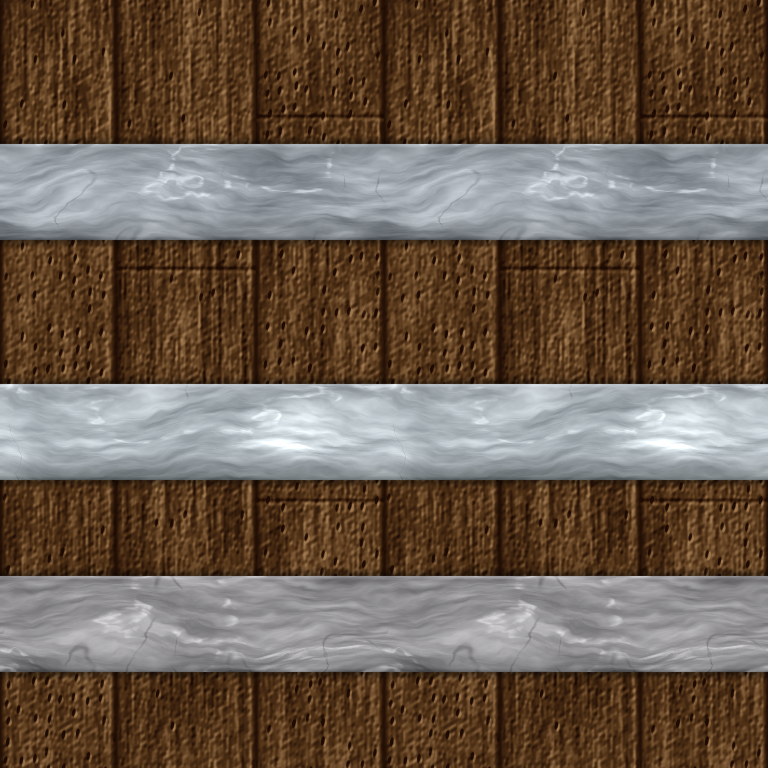
This texture is drawn by a WebGL 2 fragment shader. Its source:

```glsl
#version 300 es
precision highp float;
// Dark embossed wooden planks crossed by three worn, streaky grey metal bands.

uniform vec2 u_resolution;
out vec4 fragColor;

float hash(vec2 p) {
  vec3 q = fract(p.xyx * 0.1031);
  q += dot(q, q.yzx + 33.33);
  return fract((q.x + q.y) * q.z);
}

// Value noise that wraps along x after a whole number of cells.
float noise(vec2 p, float period) {
  vec2 i = floor(p), f = fract(p);
  f = f * f * (3.0 - 2.0 * f);
  float x0 = mod(i.x, period), x1 = mod(i.x + 1.0, period);
  float low = mix(hash(vec2(x0, i.y)), hash(vec2(x1, i.y)), f.x);
  float high = mix(hash(vec2(x0, i.y + 1.0)), hash(vec2(x1, i.y + 1.0)), f.x);
  return mix(low, high, f.y);
}

float fbm(vec2 p, float period) {
  float sum = 0.0, weight = 0.5;
  for (int i = 0; i < 5; i++) {
    sum += weight * noise(p, period);
    p = p * 2.0 + vec2(0.0, 7.3);
    period *= 2.0;
    weight *= 0.5;
  }
  return sum / 0.97;
}

// Surface height: vertical streaks, slanted leathery grain and scattered pits.
float woodHeight(vec2 p, float seed, float pitted) {
  float streaks = 0.6 * noise(vec2(p.x * 75.0, p.y * 9.0 + seed * 17.0), 999.0)
                + 0.4 * noise(vec2(p.x * 150.0, p.y * 24.0 + seed * 31.0), 999.0) - 0.5;
  float grain = noise(vec2(p.x * 110.0 + p.y * 50.0, p.y * 200.0 - p.x * 60.0), 999.0) - 0.5;
  vec2 cell = vec2(p.x * 28.0, p.y * 42.0 + hash(vec2(floor(p.x * 28.0), seed)));
  vec2 id = floor(cell) + seed * 53.0;
  vec2 q = fract(cell) - 0.32 - 0.36 * vec2(hash(id), hash(id + 19.0));
  q.x -= 0.2 * q.y;
  float pit = 1.0 - smoothstep(0.4, 1.0, length(q / vec2(0.17, 0.3)));
  pit *= step(hash(id + 71.0), pitted);
  return streaks * mix(1.1, 0.5, pitted) + grain * 0.55 - pit * 0.75;
}

vec3 wood(vec2 p) {
  // Plank column, and the row between bands counted from below.
  float column = step(0.302, p.x) + step(0.667, p.x);
  float row = step(0.2, p.y) + step(0.45, p.y) + step(0.75, p.y);
  float left = column < 0.5 ? 0.0 : column < 1.5 ? 0.302 : 0.667;
  float right = column < 0.5 ? 0.302 : column < 1.5 ? 0.667 : 1.0;
  float seed = column + row * 3.0 + 1.0;
  float pitted = column < 0.5 ? mix(0.65, 0.12, mod(row, 2.0)) : column < 1.5 ? 0.04 : 0.4;

  float height = woodHeight(p, seed, pitted);
  float relief = height - woodHeight(p + vec2(-0.005, 0.0026), seed, pitted);
  float patches = noise(vec2(p.x * 10.0, p.y * 7.0 + seed * 5.0), 999.0) - 0.5;
  float tone = 0.51 + 0.42 * relief + 0.5 * height + 0.22 * patches + 0.1 * (pitted - 0.25);

  // Plank seams with a lit right edge.
  float toRight = right - p.x;
  float seam = min(p.x - left, toRight);
  tone += 0.16 * exp(-pow((toRight - 0.016) / 0.007, 2.0));
  tone *= mix(0.12, 1.0, smoothstep(0.0, 0.016, seam)) * mix(0.8, 1.0, smoothstep(0.0, 0.06, p.x - left));

  // One cross joint in each of the upper three rows.
  float jointY = row > 2.5 ? 0.849 : row > 1.5 ? 0.651 : 0.349;
  float jointColumn = row > 1.5 && row < 2.5 ? 1.0 : 2.0;
  float hasJoint = step(0.5, row) * (1.0 - step(0.5, abs(column - jointColumn)));
  float fromJoint = p.y - jointY;
  tone -= hasJoint * 0.38 * exp(-pow(fromJoint / 0.0022, 2.0));
  tone += hasJoint * 0.15 * exp(-pow((fromJoint + 0.005) / 0.0025, 2.0));

  vec3 color = mix(vec3(0.11, 0.04, 0.01), vec3(0.32, 0.20, 0.09), clamp(tone * 2.0, 0.0, 1.0));
  return mix(color, vec3(0.62, 0.47, 0.31), clamp(tone * 2.0 - 1.0, 0.0, 1.0));
}

// Band surface; v runs from its lower to its upper edge, band is 0 at the bottom.
vec3 metal(float x, float v, float band) {
  float offset = band * 23.0;
  float warp = fbm(vec2(x * 3.0, v * 1.5 + offset), 3.0);
  float cloud = fbm(vec2(x * 4.0 + warp * 1.5, v * 3.0 + warp * 2.0 + offset), 4.0);
  float brushed = fbm(vec2(x * 10.0, v * 16.0 + warp * 9.0 + offset), 10.0);
  float contour = abs(fbm(vec2(x * 3.0 + warp, v * 1.6 + offset + 9.0), 3.0) - 0.5);
  float vein = (1.0 - smoothstep(0.0, 0.035, contour)) * smoothstep(0.35, 0.7, brushed);
  float crackLine = abs(noise(vec2(x * 9.0 + warp * 2.0, v * 1.3 + offset), 9.0) - 0.5);
  float crack = (1.0 - smoothstep(0.0, 0.03, crackLine)) * smoothstep(0.5, 0.75, cloud);

  vec3 color = band < 0.5 ? vec3(0.56, 0.555, 0.565)
             : band < 1.5 ? vec3(0.65, 0.685, 0.705) : vec3(0.60, 0.63, 0.655);
  color += 0.34 * (cloud - 0.5) + 0.32 * (brushed - 0.5) + 0.16 * vein - 0.12 * crack;

  // Polished glare on the middle band.
  float glare = exp(-6.0 * pow(sin(3.14159 * (x - 0.74)), 2.0));
  float shine = 0.22 * exp(-pow((v - 0.5) / 0.28, 2.0)) + 0.24 * exp(-pow((v - 0.36) / 0.06, 2.0));
  color += (band > 0.5 && band < 1.5 ? 1.0 : 0.0) * shine * (glare * (0.4 + brushed) + 0.12);

  // Rounded profile: bright upper rim, shaded lower rim.
  color *= 0.8 + 0.22 * smoothstep(0.0, 0.3, v) - 0.06 * smoothstep(0.75, 0.95, v);
  return color + 0.13 * smoothstep(0.95, 1.0, v) - 0.12 * (1.0 - smoothstep(0.0, 0.05, v));
}

void main() {
  vec2 uv = gl_FragCoord.xy / u_resolution;
  float x = fract(uv.x * 2.0);
  float band = step(0.3125, uv.y) + step(0.6, uv.y);
  float center = band < 0.5 ? 0.1875 : band < 1.5 ? 0.4375 : 0.75;
  float outside = abs(uv.y - center) - 0.0625;
  float soft = 0.7 / u_resolution.y;

  vec3 planks = wood(vec2(x, uv.y)) * mix(0.6, 1.0, smoothstep(0.0, 0.012, outside));
  vec3 bands = metal(x, (uv.y - center) / 0.125 + 0.5, band);
  fragColor = vec4(clamp(mix(bands, planks, smoothstep(-soft, soft, outside)), 0.0, 1.0), 1.0);
}
```
